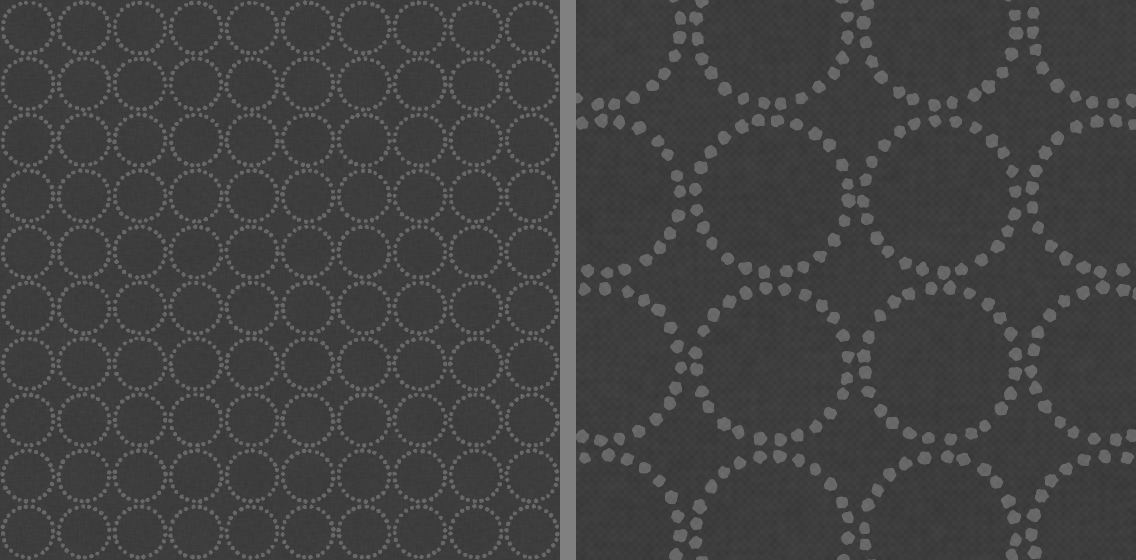
Left, the full canvas; right, a detail of the centre.
A WebGL 2 fragment shader for this pattern:

```glsl
#version 300 es
precision highp float;

uniform vec2 u_resolution;
out vec4 fragColor;

const float TAU = 6.283185;

float hash(vec3 p) {
  p = fract(p * vec3(0.1031, 0.1030, 0.0973));
  p += dot(p, p.yzx + 33.33);
  return fract((p.x + p.y) * p.z);
}

float cornerSlope(vec2 corner, vec2 offset, vec2 period) {
  float angle = TAU * hash(vec3(mod(corner, period), 7.0));
  return dot(vec2(cos(angle), sin(angle)), offset);
}

// Gradient noise that wraps after a whole number of lattice cells
float wrappedNoise(vec2 uv, vec2 period) {
  vec2 p = uv * period;
  vec2 i = floor(p);
  vec2 f = fract(p);
  vec2 s = f * f * f * (f * (f * 6.0 - 15.0) + 10.0);
  vec2 e = vec2(1.0, 0.0);
  float low = mix(cornerSlope(i, f, period), cornerSlope(i + e, f - e, period), s.x);
  float high = mix(cornerSlope(i + e.yx, f - e.yx, period), cornerSlope(i + 1.0, f - 1.0, period), s.x);
  return mix(low, high, s.y);
}

// Signed distance to the nearest dot of a ring, in cell units
float dottedRing(vec2 p, vec2 cell) {
  const float DOTS = 24.0;
  float turn = atan(p.y, p.x) / TAU * DOTS - hash(vec3(cell, 50.0));
  float index = mod(floor(turn + 0.5), DOTS);
  vec3 jitter = vec3(hash(vec3(cell, index)), hash(vec3(cell, index + 60.0)), hash(vec3(cell, index + 120.0))) - 0.5;
  float angle = (index + hash(vec3(cell, 50.0)) + 0.22 * jitter.x) * TAU / DOTS;
  vec2 center = (0.453 + 0.012 * jitter.y) * vec2(cos(angle), sin(angle));
  return length(p - center) - (0.038 + 0.006 * jitter.z);
}

void main() {
  vec2 uv = gl_FragCoord.xy / u_resolution;
  vec2 grid = uv * 10.0;
  float pixel = 10.0 / min(u_resolution.x, u_resolution.y);

  // Woven cloth: crossed threads, uneven yarn and faint mottling
  float weave = sin(uv.x * TAU * 192.0) * sin(uv.y * TAU * 192.0);
  float yarn = wrappedNoise(uv, vec2(70.0, 256.0)) + wrappedNoise(uv, vec2(256.0, 70.0));
  float cloth = 0.010 * weave + 0.016 * yarn + 0.008 * wrappedNoise(uv, vec2(12.0));

  // Rings of dots with ragged edges
  float dist = dottedRing(fract(grid) - 0.5, floor(grid));
  dist += 0.014 * wrappedNoise(uv, vec2(310.0));
  float paint = 1.0 - smoothstep(-0.6 * pixel, 0.6 * pixel, dist);

  vec3 charcoal = vec3(0.238);
  vec3 gray = vec3(0.405);
  fragColor = vec4(mix(charcoal, gray, paint) + cloth, 1.0);
}
```
